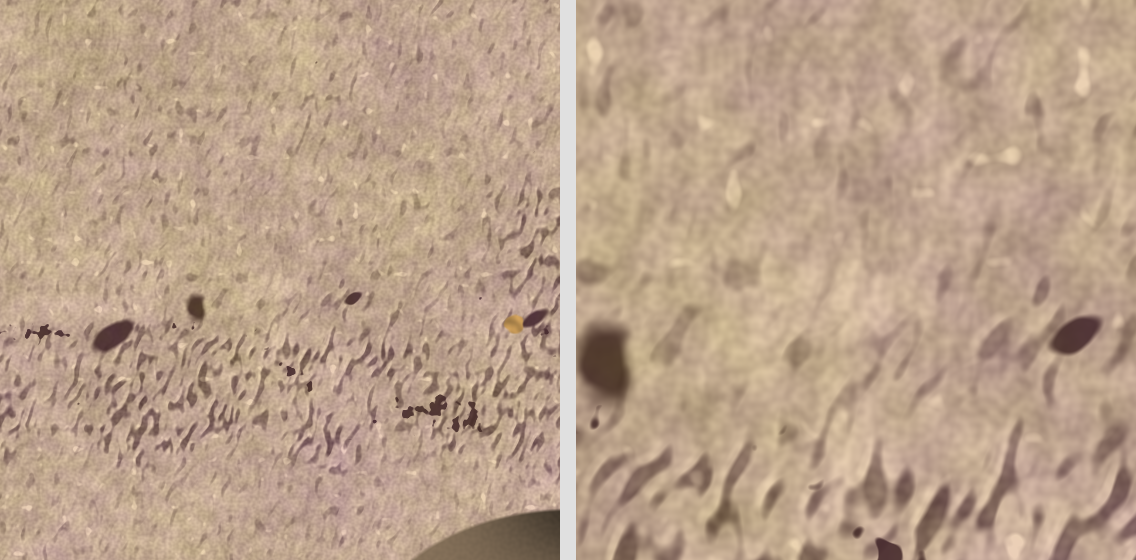
Left, the full canvas; right, a detail of the centre.
This texture is drawn by a WebGL 1 fragment shader. Its source:

```glsl
precision highp float;
uniform vec2 u_resolution;

#define GRAIN 78.0
#define LEAN 0.28
#define BASE_TONE 0.90
#define SMOOTH_DEPTH 0.26
#define ROUGH_DEPTH 0.58
#define PIT_BIAS 0.08
#define SHADOW vec3(0.32, 0.22, 0.20)
#define SUNLIT vec3(0.80, 0.70, 0.60)
#define BOULDER vec3(0.46, 0.39, 0.31)
#define PEBBLE vec3(0.78, 0.60, 0.34)

vec2 gradientAt(vec2 cell) {
  float h = fract(sin(dot(cell, vec2(127.1, 311.7))) * 43758.55);
  float angle = 6.28318 * h;
  return vec2(cos(angle), sin(angle));
}

float noise(vec2 p) {
  vec2 i = floor(p), f = fract(p);
  vec2 u = f * f * f * (f * (f * 6.0 - 15.0) + 10.0);
  vec2 e = vec2(1.0, 0.0);
  float low = mix(dot(gradientAt(i), f), dot(gradientAt(i + e), f - e), u.x);
  float high = mix(dot(gradientAt(i + e.yx), f - e.yx),
                   dot(gradientAt(i + 1.0), f - 1.0), u.x);
  return mix(low, high, u.y);
}

float ellipse(vec2 p, vec2 center, vec2 radii, float angle, float soft) {
  vec2 d = p - center;
  float c = cos(angle), s = sin(angle);
  d = vec2(c * d.x + s * d.y, c * d.y - s * d.x) / radii;
  return 1.0 - smoothstep(1.0 - soft, 1.0 + soft, length(d));
}

float band(float y, float low, float high, float soft) {
  return smoothstep(low - soft, low + soft, y)
       * (1.0 - smoothstep(high - soft, high + soft, y));
}

// Worn strip across the slope, rising along the right side
float roughness(vec2 p) {
  float patches = noise(p * 6.0 + 3.0);
  float strip = band(p.y + 0.05 * patches, 0.20, 0.41, 0.045);
  float side = smoothstep(0.84, 0.95, p.x) * band(p.y, 0.14, 0.66, 0.06);
  float upper = 0.3 * smoothstep(0.05, 0.35, patches);
  return clamp(max(strip * (0.75 + 0.9 * patches), side * 0.85) + upper, 0.0, 1.0);
}

// Seam of holes that steps down towards the right
float seam(vec2 p) {
  float y = mix(0.41, 0.26, smoothstep(0.40, 0.64, p.x));
  float d = (p.y - y) / mix(0.025, 0.055, smoothstep(0.5, 0.9, p.x));
  float side = smoothstep(0.88, 0.97, p.x) * band(p.y, 0.17, 0.46, 0.05);
  return max(exp(-d * d), 0.75 * side) * smoothstep(-0.35, 0.2, noise(p * 7.0 + 11.0));
}

// Leaning, wavy furrows
float furrow(vec2 g, float rough) {
  float n = noise(g) + 0.5 * noise(g * 0.45 + 7.0);
  return smoothstep(0.06, 0.44, n + 0.22 * rough - 0.12);
}

void main() {
  vec2 p = gl_FragCoord.xy / u_resolution;
  vec2 warp = 0.014 * vec2(noise(p * 15.0), noise(p * 15.0 + 31.0));
  vec2 q = p + warp;
  q.x -= LEAN * q.y;
  vec2 g = q * GRAIN * vec2(1.0, 0.52);
  float rough = roughness(p);

  // Ground tone: clouds, grains, furrows and their lit edges
  float crease = furrow(g, rough);
  float litEdge = furrow(g + vec2(0.42, -0.2), rough) * (1.0 - crease);
  float tone = BASE_TONE + 0.12 * noise(p * 5.0) + 0.16 * noise(p * 21.0)
             + 0.20 * noise(g * 1.15 + 19.0) + 0.17 * noise(p * 165.0);
  tone -= crease * mix(SMOOTH_DEPTH, ROUGH_DEPTH, rough);
  tone += litEdge * mix(0.04, 0.17, rough);
  tone += 0.28 * smoothstep(0.38, 0.55, noise(p * 48.0 + 5.0));
  tone += 0.10 * ellipse(p + warp, vec2(0.47, 0.485), vec2(0.075, 0.02), 0.0, 0.5);

  // Dark holes
  float pitNoise = noise(q * vec2(42.0, 31.0) + 23.0) + 0.5 * noise(p * 95.0);
  float pits = smoothstep(0.0, 0.15, pitNoise - mix(0.78, PIT_BIAS, seam(p)));
  vec2 r = p + warp * 0.8 + 0.004 * noise(p * 70.0);
  pits = max(pits, ellipse(r, vec2(0.20, 0.40), vec2(0.041, 0.019), 0.75, 0.2));
  pits = max(pits, ellipse(r, vec2(0.35, 0.45), vec2(0.016, 0.026), 0.1, 0.35));
  pits = max(pits, ellipse(r, vec2(0.632, 0.471), vec2(0.017, 0.009), 0.6, 0.2));
  pits = max(pits, ellipse(r, vec2(0.955, 0.432), vec2(0.022, 0.012), 0.3, 0.3));
  tone = mix(tone, -0.12, 0.88 * pits);

  // Earth colour with rosy and ochre drifts
  vec3 color = mix(SHADOW, SUNLIT, clamp(tone, -0.3, 1.25));
  float ochre = noise(p * 4.0 + 41.0) + 0.7 * noise(p * 32.0 + 9.0) - 0.25 * rough;
  color += ochre * vec3(0.0, 0.025, -0.045);

  // Pebble and smooth boulder
  float pebble = ellipse(r, vec2(0.92, 0.424), vec2(0.017, 0.019), 0.4, 0.15);
  color = mix(color, PEBBLE * (0.95 + 0.3 * noise(p * 60.0)), pebble);
  float boulder = ellipse(p, vec2(1.02, -0.16), vec2(0.37, 0.25), 0.0, 0.015);
  float shade = 1.12 - 0.9 * smoothstep(0.75, 1.15, p.x) * smoothstep(-0.1, 0.12, p.y);
  color = mix(color, BOULDER * (shade + 0.06 * noise(p * 120.0)), boulder);

  gl_FragColor = vec4(color, 1.0);
}
```
